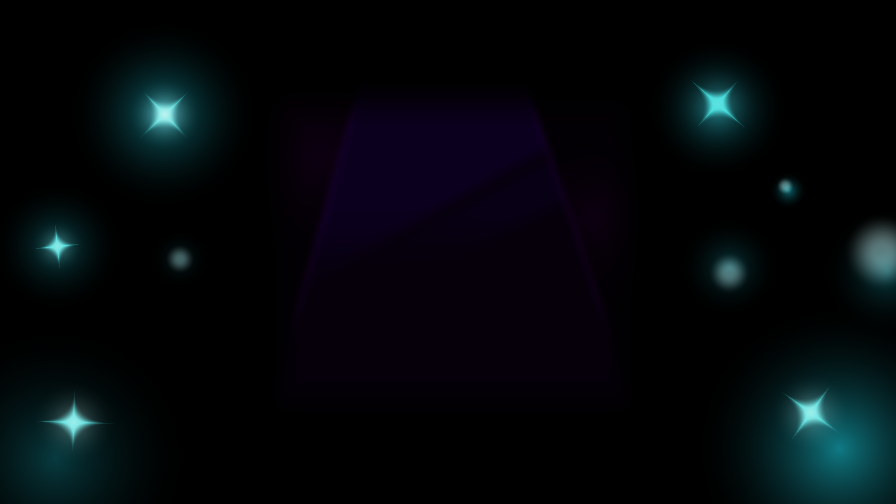
Give the GLSL for this background, as a Shadertoy shader.

```glsl
// Teal four-pointed sparkles and soft grey orbs around a dim violet haze on black.
// Sparkles are astroid curves over radial glows; the haze is a soft box cut by
// two leaning beams and a diagonal fold. Lengths are in canvas heights.

const vec3 TEAL = vec3(0.06, 0.48, 0.52);
const vec3 SPARK = vec3(0.20, 0.86, 0.86);
const vec3 CORE = vec3(0.62, 0.66, 0.65);
const vec3 ORB_GREY = vec3(0.38, 0.43, 0.43);
const vec3 INDIGO = vec3(0.043, 0.0, 0.115);
const vec3 PLUM = vec3(0.042, 0.0, 0.052);
const vec3 DUSK = vec3(0.019, 0.0, 0.036);
const vec3 BEAM = vec3(0.035, 0.0, 0.060);

const vec2 HAZE_CENTER = vec2(0.90, 0.50);
const vec2 HAZE_HALF = vec2(0.31, 0.26);
const float HAZE_SOFT = 0.09;

// Sparkles: center, arm lengths
const int STARS = 5;
const vec4 STAR[STARS] = vec4[](
    vec4(0.327, 0.773, 0.064, 0.064),
    vec4(1.424, 0.794, 0.073, 0.060),
    vec4(0.114, 0.511, 0.046, 0.044),
    vec4(0.146, 0.162, 0.073, 0.058),
    vec4(1.609, 0.181, 0.070, 0.066));
// Sparkles: rotation, brightness of the pale core
const vec2 STAR_LOOK[STARS] = vec2[](
    vec2(0.76, 0.85), vec2(-0.72, 0.25), vec2(0.10, 0.55),
    vec2(-0.03, 0.65), vec2(-0.62, 0.65));

// Orbs: center, radius, brightness
const int ORBS = 4;
const vec4 ORB[ORBS] = vec4[](
    vec4(0.357, 0.486, 0.030, 0.65),
    vec4(1.447, 0.458, 0.042, 0.75),
    vec4(1.558, 0.631, 0.018, 0.80),
    vec4(1.750, 0.500, 0.078, 0.90));

// Teal glows: center, radius, strength
const int GLOWS = 9;
const vec4 GLOW[GLOWS] = vec4[](
    vec4(0.324, 0.773, 0.190, 0.85),
    vec4(1.424, 0.785, 0.140, 0.85),
    vec4(0.114, 0.511, 0.130, 0.60),
    vec4(0.110, 0.090, 0.270, 0.48),
    vec4(1.665, 0.110, 0.290, 1.00),
    vec4(0.357, 0.486, 0.060, 0.25),
    vec4(1.447, 0.470, 0.100, 0.45),
    vec4(1.564, 0.622, 0.038, 0.85),
    vec4(1.760, 0.460, 0.130, 0.50));

float radialGlow(vec2 offset, float radius) {
    float fade = max(1.0 - length(offset) / radius, 0.0);
    return fade * fade;
}

float softDisc(vec2 offset, float radius) {
    return 1.0 - smoothstep(0.15, 1.0, length(offset) / radius);
}

// Four concave arms, bright in the middle and fading to the tips
float sparkle(vec2 offset, vec2 arms, float angle) {
    float c = cos(angle), s = sin(angle);
    vec2 q = abs(vec2(c * offset.x + s * offset.y, c * offset.y - s * offset.x)) / arms;
    float reach = sqrt(q.x) + sqrt(q.y);
    return 1.0 - smoothstep(0.60, 1.12, reach);
}

vec3 violetHaze(vec2 p) {
    vec2 box = abs(p - HAZE_CENTER) - HAZE_HALF;
    float dist = length(max(box, 0.0)) + min(max(box.x, box.y), 0.0);
    float mask = 1.0 - smoothstep(-0.02, HAZE_SOFT, dist);

    // Distances to the leaning side beams, positive toward the middle
    float left = p.x - (0.579 + 0.274 * (p.y - 0.340));
    float right = 1.192 - 0.334 * (p.y - 0.387) - p.x;
    float inside = smoothstep(-0.012, 0.012, left) * smoothstep(-0.012, 0.012, right);

    // Diagonal fold, with a paler sheet just beneath it
    float fold = p.y - (0.512 + 0.56 * (p.x - 0.748));
    float upper = smoothstep(-0.02, 0.025, fold);
    float sheet = smoothstep(-0.15, -0.09, fold) * smoothstep(0.45, 0.60, p.y);
    vec3 panel = mix(DUSK, INDIGO * 0.72, sheet);
    panel = mix(panel, DUSK * 1.25, exp(-pow(fold / 0.025, 2.0)));
    panel = mix(panel, INDIGO, upper * smoothstep(0.40, 0.62, p.y));

    // Reddish fringes outside the panel
    float fringe = radialGlow(p - vec2(0.63, 0.69), 0.24)
                 + radialGlow(p - vec2(1.18, 0.57), 0.19);
    vec3 haze = mix(DUSK * 0.4 + PLUM * fringe, panel, inside) * mask;

    float span = smoothstep(0.30, 0.42, p.y) * (1.0 - smoothstep(0.74, 0.82, p.y));
    float beams = exp(-pow(left / 0.010, 2.0)) + exp(-pow(right / 0.010, 2.0));
    return haze + BEAM * beams * span * 0.7;
}

void mainImage(out vec4 fragColor, in vec2 fragCoord) {
    vec2 p = fragCoord / iResolution.y;
    vec3 color = violetHaze(p);

    for (int i = 0; i < GLOWS; i++)
        color += TEAL * GLOW[i].w * radialGlow(p - GLOW[i].xy, GLOW[i].z);

    for (int i = 0; i < ORBS; i++)
        color += ORB_GREY * ORB[i].w * softDisc(p - ORB[i].xy, ORB[i].z);

    for (int i = 0; i < STARS; i++) {
        vec2 offset = p - STAR[i].xy;
        float core = radialGlow(offset, STAR[i].z * 1.15) * STAR_LOOK[i].y;
        color += CORE * core * 0.75;
        vec3 armColor = mix(SPARK, vec3(0.85, 0.97, 0.95), core);
        color = mix(color, armColor, sparkle(offset, STAR[i].zw, STAR_LOOK[i].x));
    }
    fragColor = vec4(clamp(color, 0.0, 1.0), 1.0);
}
```
